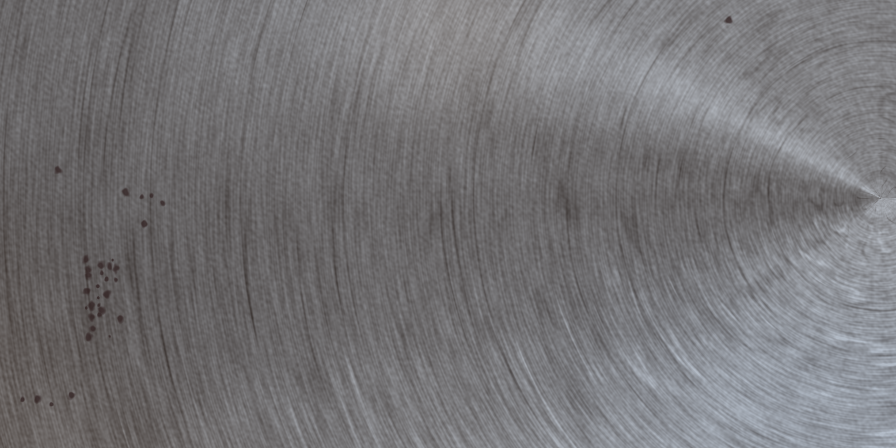
Write a WebGL 2 fragment shader that draws this texture.

```glsl
#version 300 es
precision highp float;
// Lathe-turned steel: concentric grooves, fanned highlights and small rust pits.
uniform vec2 u_resolution;
out vec4 fragColor;

const vec2 HUB = vec2(1.966, 0.557);
const vec3 SHADOW = vec3(0.29, 0.27, 0.265);
const vec3 STEEL = vec3(0.455, 0.45, 0.457);
const vec3 SHINE = vec3(0.65, 0.665, 0.69);
const vec3 RUST = vec3(0.19, 0.13, 0.13);

vec2 hash2(vec2 p) {
  vec3 q = fract(vec3(p.xyx) * vec3(0.1031, 0.103, 0.0973));
  q += dot(q, q.yzx + 33.33);
  return fract((q.xx + q.yz) * q.zy);
}

float cornerSlope(vec2 cell, vec2 offset) {
  float angle = 6.2832 * hash2(cell).x;
  return dot(vec2(cos(angle), sin(angle)), offset);
}

// Gradient noise, roughly -0.7 to 0.7
float noise(vec2 p) {
  vec2 i = floor(p), f = fract(p);
  vec2 w = f * f * f * (f * (f * 6.0 - 15.0) + 10.0);
  vec2 e = vec2(1.0, 0.0);
  float low = mix(cornerSlope(i, f), cornerSlope(i + e, f - e), w.x);
  float high = mix(cornerSlope(i + e.yx, f - e.yx), cornerSlope(i + 1.0, f - 1.0), w.x);
  return mix(low, high, w.y);
}

float bell(float x, float centre, float width) {
  float t = (x - centre) / width;
  return exp(-t * t);
}

// Broad anisotropic reflection; angle is zero towards the left
float sheen(vec2 p, float radius, float angle) {
  float light = mix(0.35, 0.41, smoothstep(0.0, 0.9, p.x));
  light += 0.14 * max(1.0 - 0.33 * radius, 0.0) * bell(angle, 0.58 - 0.22 * radius, 0.2);
  light += 0.09 * smoothstep(0.05, 0.75, angle);
  light += 0.18 * smoothstep(0.08, 0.95, -angle);
  float fan = noise(vec2(angle * 9.0, radius * 0.8 + 4.0));
  return light + 0.045 * fan * smoothstep(1.5, 0.2, radius);
}

// Fine rings, broken along their length
float grooves(float radius, float angle) {
  float arc = angle * (0.5 + radius);
  float fine = noise(vec2(radius * 190.0, arc * 8.0));
  float medium = noise(vec2(radius * 95.0 + 31.0, arc * 4.0));
  float wide = noise(vec2(radius * 27.0 + 7.0, arc * 1.3));
  return 0.085 * fine + 0.05 * medium + 0.022 * wide;
}

// Sparse thin lines along the rings: zero contours of noise, faded in patches
float hairlines(float radius, float angle, float density, float seed) {
  float n = noise(vec2(radius * density + seed, angle * 1.6 + seed));
  float patches = smoothstep(-0.05, 0.35, noise(vec2(radius * density * 0.5, angle * 4.0 + seed)));
  return patches * bell(n, 0.0, 0.0028 * density);
}

// Deep dark cuts at chosen radii
float deepCuts(float radius, float angle) {
  const float RADII[9] = float[9](0.25, 0.35, 0.59, 0.70, 0.91, 1.20, 1.43, 1.63, 1.78);
  float cut = 0.0;
  for (int i = 0; i < 9; i++) {
    float wobble = 0.006 * noise(vec2(angle * 2.0, float(i) * 7.3));
    float strength = 0.6 + 0.7 * noise(vec2(angle * 6.0, float(i) * 3.7 + 0.4));
    cut += max(strength, 0.0) * bell(radius, RADII[i] + wobble, 0.0027);
  }
  return cut;
}

float pit(vec2 p, vec2 centre, float size) {
  float ragged = 0.6 * size * noise(p * 95.0);
  return 1.0 - smoothstep(size * 0.4, size * 1.3, length((p - centre) * vec2(1.0, 0.85)) + ragged);
}

// Randomly scattered pits around a centre
float pitCluster(vec2 p, vec2 centre, vec2 spread, int count, float seed) {
  float cover = 0.0;
  for (int i = 0; i < count; i++) {
    vec2 place = hash2(vec2(float(i) * 5.7 + seed, seed + 2.0)) - 0.5;
    float size = mix(0.003, 0.009, hash2(vec2(seed, float(i) + 9.0)).x);
    cover = max(cover, pit(p, centre + spread * place, size));
  }
  return cover;
}

vec3 steelTone(float light) {
  vec3 dark = mix(SHADOW, STEEL, clamp((light - 0.27) / 0.185, -0.3, 1.0));
  return mix(dark, SHINE, clamp((light - 0.455) / 0.205, 0.0, 1.3));
}

void main() {
  vec2 p = gl_FragCoord.xy / u_resolution.y;
  p.x += 2.0 - u_resolution.x / u_resolution.y;
  vec2 d = p - HUB;
  float radius = length(d);
  float angle = atan(d.y, -d.x);

  // Reflection and rings, rougher in the lower arcs
  float lower = smoothstep(0.08, 0.42, -angle);
  float ringFade = smoothstep(0.0, 0.12, radius);
  float light = sheen(p, radius, angle);
  light += grooves(radius, angle) * mix(0.9, 1.35, lower) * mix(0.5, 1.0, ringFade);

  // Diagonal handling marks, grain and soft blotches
  vec2 slanted = vec2(p.x + p.y, p.y - p.x) + 0.01 * noise(p * 14.0);
  light += 0.045 * noise(slanted * vec2(95.0, 38.0));
  light += 0.05 * noise(p * 118.0) + 0.03 * noise(p * 5.0);

  // Dark cuts everywhere, bright glints in the lower arcs
  light -= 0.11 * deepCuts(radius, angle);
  light -= 0.075 * hairlines(radius, angle, 24.0, 13.0);
  light += 0.10 * lower * ringFade * hairlines(radius, angle, 33.0, 47.0);
  light += 0.05 * bell(radius, 0.02, 0.03) - 0.05 * bell(radius, 0.055, 0.01);

  // Cool lower right, warm left and upper middle
  vec3 colour = steelTone(light);
  float cool = smoothstep(0.9, 1.8, p.x) * smoothstep(0.6, 0.1, p.y);
  float warm = smoothstep(0.8, 0.0, p.x + p.y) + bell(length(p - vec2(1.02, 0.95)), 0.0, 0.22);
  colour += vec3(-0.012, 0.003, 0.02) * cool + vec3(0.014, 0.002, -0.01) * warm;

  // Rust pits
  float rust = pitCluster(p, vec2(0.23, 0.33), vec2(0.10, 0.20), 24, 3.0);
  rust = max(rust, pitCluster(p, vec2(0.32, 0.54), vec2(0.10, 0.09), 5, 17.0));
  rust = max(rust, pitCluster(p, vec2(0.10, 0.09), vec2(0.12, 0.06), 4, 41.0));
  rust = max(rust, pit(p, vec2(0.13, 0.62), 0.008));
  rust = max(rust, pit(p, vec2(1.627, 0.955), 0.008));
  fragColor = vec4(mix(colour, RUST, 0.75 * rust), 1.0);
}
```
